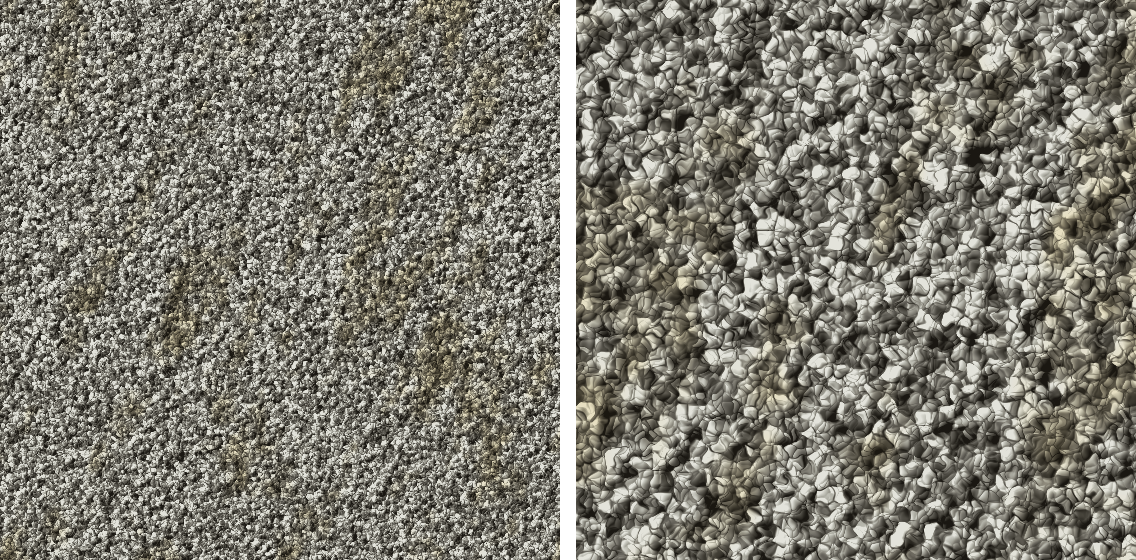
Left: the whole. Right: its middle third, enlarged.
This texture is drawn by a three.js fragment shader. Its source:

```glsl
// Rough weathered granite: pale angular grains over dark pits, lit from the upper left.
varying vec2 vUv;

const vec3 PIT = vec3(0.10, 0.09, 0.07);
const vec3 SHADOW = vec3(0.27, 0.26, 0.23);
const vec3 STONE = vec3(0.40, 0.39, 0.36);
const vec3 GREY = vec3(0.54, 0.53, 0.49);
const vec3 PALE = vec3(0.69, 0.69, 0.65);
const vec3 QUARTZ = vec3(0.89, 0.89, 0.86);
const vec3 MOSS_TINT = vec3(1.02, 0.98, 0.86);

const vec2 LIGHT = vec2(-0.80, 0.60);      // direction towards the light
const vec2 RIDGE = vec2(0.50, 0.866);      // direction the ridges run
const float COARSE_GRAINS = 122.0;         // cells across the canvas
const float FINE_GRAINS = 230.0;
const float FLECK_CELLS = 56.0;
const float FLECK_SHARE = 0.08;
const float FINE_WEIGHT = 0.74;
const float FACET_CONTRAST = 2.4;
const float TILT_CONTRAST = 1.6;
const float GAP_DEPTH = 0.8;
const float RELIEF_CONTRAST = 1.3;
const float BRIGHTNESS = 0.15;

vec3 hash3(vec2 p) {
  vec3 q = fract(p.xyx * vec3(0.1031, 0.1030, 0.0973));
  q += dot(q, q.yxz + 33.33);
  return fract((q.xxy + q.yzz) * q.zyx);
}

float noise(vec2 p) {
  vec2 cell = floor(p);
  vec2 f = fract(p);
  f = f * f * (3.0 - 2.0 * f);
  float low = mix(hash3(cell).x, hash3(cell + vec2(1.0, 0.0)).x, f.x);
  float high = mix(hash3(cell + vec2(0.0, 1.0)).x, hash3(cell + 1.0).x, f.x);
  return mix(low, high, f.y);
}

// Tone of a bed of tilted, angular grains with dark gaps between them.
float grainTone(vec2 p) {
  vec2 cell = floor(p);
  vec2 offset = vec2(0.0);
  float nearest = 8.0;
  float second = 8.0;
  float facet = 0.0;
  for (int y = -1; y <= 1; y++) {
    for (int x = -1; x <= 1; x++) {
      vec2 id = cell + vec2(float(x), float(y));
      vec3 rnd = hash3(id);
      vec2 away = p - id - rnd.xy;
      float d = length(away);
      if (d < nearest) {
        second = nearest;
        nearest = d;
        offset = away;
        facet = rnd.z;
      } else {
        second = min(second, d);
      }
    }
  }
  float body = smoothstep(0.0, 0.24, second - nearest);
  float face = FACET_CONTRAST * (facet - 0.5) + TILT_CONTRAST * dot(offset, LIGHT);
  return body * face + GAP_DEPTH * (body - 0.7);
}

// Light and shade on ridges and bumps, from a height difference along the light.
float height(vec2 p) {
  vec2 ridged = vec2(dot(p, RIDGE) * 24.0, dot(p, vec2(RIDGE.y, -RIDGE.x)) * 46.0);
  return 0.75 * noise(ridged + 11.0) + noise(p * 96.0 + 47.0) + 0.5 * noise(p * 175.0 + 61.0);
}

float reliefTone(vec2 p) {
  return RELIEF_CONTRAST * (height(p) - height(p + LIGHT * 0.009));
}

// Sparse large pale crystals.
float fleckMask(vec2 p) {
  vec2 cell = floor(p);
  vec3 rnd = hash3(cell + 71.0);
  vec2 centre = cell + 0.4 + 0.2 * rnd.xy;
  float radius = 0.20 + 0.16 * rnd.x;
  float chosen = step(1.0 - FLECK_SHARE, rnd.z);
  return chosen * (1.0 - smoothstep(radius - 0.06, radius + 0.06, length(p - centre)));
}

// Colour ramp over a tone with mean 0 and deviation 1.
vec3 stoneColour(float tone) {
  vec3 c = mix(PIT, SHADOW, clamp((tone + 1.60) / 0.86, 0.0, 1.0));
  c = mix(c, STONE, clamp((tone + 0.74) / 0.63, 0.0, 1.0));
  c = mix(c, GREY, clamp((tone + 0.11) / 0.52, 0.0, 1.0));
  c = mix(c, PALE, clamp((tone - 0.41) / 0.54, 0.0, 1.0));
  return mix(c, QUARTZ, clamp((tone - 0.95) / 0.75, 0.0, 1.0));
}

void main() {
  vec2 p = vUv;
  vec2 warp = vec2(noise(p * 190.0), noise(p * 190.0 + 83.0)) - 0.5;
  vec2 rough = p + warp * 0.005;

  // Faint, dull mossy hollows that follow the ridges
  vec2 slant = p - vec2(0.35 * p.y, 0.0);
  float patches = 0.35 * noise(slant * vec2(11.0, 6.0) + 5.0)
    + 0.40 * noise(slant * vec2(27.0, 15.0) + 29.0) + 0.25 * noise(p * 60.0 + 19.0);
  float moss = smoothstep(0.48, 0.85, patches);

  float tone = grainTone(rough * COARSE_GRAINS);
  tone += FINE_WEIGHT * grainTone(rough * FINE_GRAINS + 131.0);
  tone += reliefTone(p);
  tone *= 1.0 - 0.30 * moss;
  tone += BRIGHTNESS - 0.40 * moss;
  tone += 0.8 * fleckMask(rough * FLECK_CELLS);

  gl_FragColor = vec4(stoneColour(tone) * mix(vec3(1.0), MOSS_TINT, moss), 1.0);
}
```
